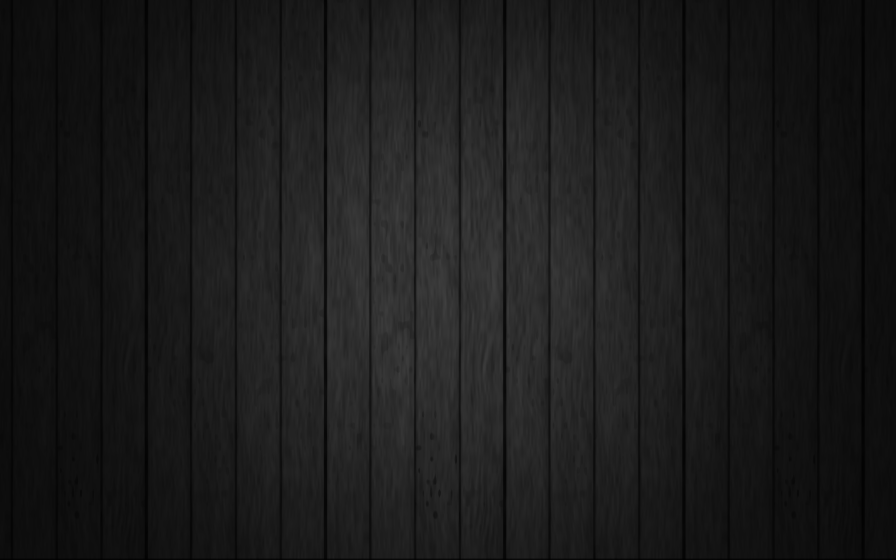
Reproduce this texture procedurally as a Shadertoy shader.

```glsl
// Dark vertical wooden planks lit by a soft glow at the centre.
// Stretched value noise makes the scratchy grain, warped bands the figure,
// and distance to each plank border makes the grooves.

#define PLANKS 20.0        // planks across the canvas
#define FIRST_SEAM 0.0133  // x of the first groove, in canvas widths
#define REPEAT 8.0         // planks before the pattern recurs
#define AMBIENT 0.046
#define GLOW 0.162
#define FALLOFF vec2(2.8, 0.9)
#define GRAIN 0.42
#define GROOVE 0.020       // groove half width, in planks

float hash(vec2 p) {
    vec3 q = fract(vec3(p.xyx) * 0.1031);
    q += dot(q, q.yzx + 33.33);
    return fract((q.x + q.y) * q.z);
}

float noise(vec2 p) {
    vec2 i = floor(p), f = fract(p);
    f = f * f * (3.0 - 2.0 * f);
    return mix(mix(hash(i), hash(i + vec2(1, 0)), f.x),
               mix(hash(i + vec2(0, 1)), hash(i + vec2(1, 1)), f.x), f.y);
}

// Fine fibres: octaves of noise, longer than wide, strongest when fine
float fibres(vec2 p) {
    float sum = 0.0, weight = 0.22;
    vec2 scale = vec2(7.0, 8.0);
    for (int i = 0; i < 4; i++) {
        sum += weight * (noise(p * scale + float(i) * 19.7) - 0.5);
        scale *= vec2(1.55, 1.9);
        weight *= 1.3;
    }
    return sum;
}

// Wavy growth lines that arch around the middle of a plank
float figure(vec2 p, float seed) {
    float bend = noise(vec2(p.x * 2.0 + seed, p.y * 9.0)) - 0.5;
    float arch = abs(p.x - 0.5 + 0.25 * bend);
    float rings = arch * 9.0 + 2.5 * noise(vec2(seed, p.y * 6.0)) + bend;
    float broken = smoothstep(0.35, 0.75, noise(vec2(p.x * 3.0, p.y * 14.0 + seed)));
    return sin(6.2832 * rings) * smoothstep(0.5, 0.1, arch) * broken;
}

void mainImage(out vec4 fragColor, in vec2 fragCoord) {
    vec2 uv = fragCoord / iResolution.xy;
    float plank = (uv.x - FIRST_SEAM) * PLANKS;
    float across = fract(plank);
    float id = mod(floor(plank), REPEAT);
    float seed = id * 13.0 + 5.0;
    vec2 wood = vec2(across, uv.y);

    // Grain, with figured and speckled planks within each repeat
    float wander = 0.08 * (noise(vec2(seed, uv.y * 9.0)) - 0.5);
    float grain = fibres(vec2(across + wander + seed, uv.y + seed));
    float figured = mix(0.03, 0.10, 1.0 - step(0.5, abs(id - 2.0)));
    float speckled = mix(0.15, 0.40, 1.0 - step(0.5, abs(id - 1.0)));
    float pores = smoothstep(0.72, 0.90,
        noise(vec2(across * 11.0 + seed, uv.y * 50.0 + seed)));
    float patches = smoothstep(0.4, 0.8, noise(vec2(seed, uv.y * 9.0)));
    float tone = 1.0 + 0.10 * (hash(vec2(id, 3.0)) - 0.5);
    tone += GRAIN * grain + figured * figure(wood, seed);
    tone += 0.10 * (noise(vec2(across * 3.0 + seed, uv.y * 4.0)) - 0.5);
    tone *= 1.0 - speckled * pores * patches;

    // Grooves: a thin uneven core, a wider shade and a faint lit edge
    float seam = round(plank);
    float side = plank - seam;
    float away = abs(side);
    float strong = 1.0 - step(0.5, abs(mod(seam, 4.0) - 3.0));
    float soft = PLANKS / iResolution.x;
    float halfWidth = GROOVE * (1.0 + 0.5 * strong);
    float core = 1.0 - smoothstep(halfWidth - 0.5 * soft, halfWidth + soft, away);
    float uneven = 0.85 + 0.3 * noise(vec2(seam * 7.0, uv.y * 40.0));
    tone *= 1.0 - 0.16 * exp(-away * 14.0);
    tone *= 1.0 - (0.46 + 0.24 * strong) * uneven * core;
    tone += 0.07 * exp(-pow((side - 0.085) / 0.025, 2.0));

    // Central glow, fading faster sideways than upwards
    vec2 c = uv * 2.0 - 1.0;
    float light = AMBIENT + GLOW * exp(-dot(FALLOFF, c * c));

    // Thin shadow along the lower border
    float border = smoothstep(0.001, 0.004, uv.y);
    fragColor = vec4(vec3(light * max(tone, 0.0) * mix(0.3, 1.0, border)), 1.0);
}
```
